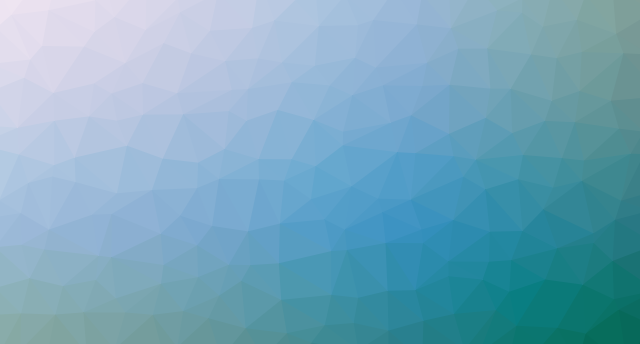
This background is drawn by a Shadertoy shader. Its source:

```glsl
// Low-poly gradient: a Delaunay mesh of flat triangles running from pale lilac to deep green.

const float ROWS = 10.35;               // mesh cells over the canvas height
const vec2  BLEED = vec2(1.9, 1.827);   // cells of gradient beyond each border
const float JITTER = 0.75;              // vertex scatter, as a share of a cell
const vec2  SEED = vec2(17.3, 5.9);
const float GAMMA = 2.2;

const int STOPS = 9;
const vec3 PALETTE[STOPS] = vec3[STOPS](
    vec3(1.000, 0.969, 0.984), vec3(0.925, 0.886, 0.941), vec3(0.816, 0.820, 0.902),
    vec3(0.651, 0.741, 0.859), vec3(0.404, 0.663, 0.812), vec3(0.212, 0.565, 0.753),
    vec3(0.008, 0.506, 0.541), vec3(0.004, 0.424, 0.349), vec3(0.004, 0.275, 0.212));

const mat3 RGB_TO_XYZ = mat3(0.4124, 0.2126, 0.0193,
                             0.3576, 0.7152, 0.1192,
                             0.1805, 0.0722, 0.9505);

// Vertices of the 5 x 5 cells around the current point
const int SPAN = 5;
const int COUNT = SPAN * SPAN;
vec2 sites[COUNT];

vec2 hash22(vec2 p) {
    vec3 q = fract(vec3(p.xyx) * vec3(0.1031, 0.1030, 0.0973));
    q += dot(q, q.yzx + 33.33);
    return fract((q.xx + q.yz) * q.zy);
}

float cross2(vec2 a, vec2 b) { return a.x * b.y - a.y * b.x; }

// Positive where p lies left of the edge a-b; equals the distance to its line
float edgeDistance(vec2 a, vec2 b, vec2 p) {
    return cross2(normalize(b - a), p - a);
}

void gatherSites(vec2 p) {
    vec2 corner = floor(p) - float(SPAN / 2);
    for (int i = 0; i < COUNT; i++) {
        vec2 cell = corner + vec2(i % SPAN, i / SPAN);
        sites[i] = cell + 0.5 + JITTER * (hash22(cell + SEED) - 0.5);
    }
}

// Closest site to p, leaving out p itself
vec2 nearestSite(vec2 p) {
    vec2 best = p;
    float bestDist = 1e6;
    for (int i = 0; i < COUNT; i++) {
        vec2 d = sites[i] - p;
        float dist = dot(d, d);
        if (dist > 1e-9 && dist < bestDist) { bestDist = dist; best = sites[i]; }
    }
    return best;
}

// Delaunay partner left of a-b: the site that sees the edge at the widest angle
vec2 thirdVertex(vec2 a, vec2 b) {
    vec2 best = a;
    float bestCot = 1e6;
    for (int i = 0; i < COUNT; i++) {
        vec2 u = a - sites[i], v = b - sites[i];
        float area = cross2(u, v);
        float cotangent = dot(u, v) / max(area, 1e-5);
        if (area > 1e-5 && cotangent < bestCot) { bestCot = cotangent; best = sites[i]; }
    }
    return best;
}

// Cube-root XYZ, in which blends look even
vec3 toPerceptual(vec3 rgb) {
    return pow(RGB_TO_XYZ * pow(rgb, vec3(GAMMA)), vec3(1.0 / 3.0));
}

vec3 toDisplay(vec3 c) {
    return pow(clamp(inverse(RGB_TO_XYZ) * (c * c * c), 0.0, 1.0), vec3(1.0 / GAMMA));
}

vec3 ramp(float t) {
    float s = clamp(t, 0.0, 1.0) * float(STOPS - 1);
    int i = min(int(s), STOPS - 2);
    return mix(toPerceptual(PALETTE[i]), toPerceptual(PALETTE[i + 1]), s - float(i));
}

// Equal blend of the horizontal and the vertical ramp at a triangle's centre
vec3 facetColor(vec2 a, vec2 b, vec2 c, vec2 gridSize) {
    vec2 t = (a + b + c) / 3.0 / gridSize;
    return toDisplay(0.5 * (ramp(t.x) + ramp(t.y)));
}

void mainImage(out vec4 fragColor, in vec2 fragCoord) {
    float pixel = ROWS / iResolution.y;
    vec2 gridSize = iResolution.xy * pixel + 2.0 * BLEED;
    vec2 p = vec2(fragCoord.x, iResolution.y - fragCoord.y) * pixel + BLEED;
    gatherSites(p);

    // Start at a sure mesh edge, then walk to the triangle that holds p
    vec2 a = nearestSite(p), b = nearestSite(a), c = a;
    if (edgeDistance(a, b, p) < 0.0) { vec2 swapped = a; a = b; b = swapped; }
    for (int i = 0; i < 8; i++) {
        c = thirdVertex(a, b);
        if (cross2(c - b, p - b) < 0.0) a = c;
        else if (cross2(a - c, p - c) < 0.0) b = c;
        else break;
    }
    vec3 color = facetColor(a, b, c, gridSize);

    // Smooth the closest edge with the facet beyond it
    float dAB = edgeDistance(a, b, p), dBC = edgeDistance(b, c, p), dCA = edgeDistance(c, a, p);
    float d = min(dAB, min(dBC, dCA));
    vec2 from = d == dAB ? a : (d == dBC ? b : c);
    vec2 to = d == dAB ? b : (d == dBC ? c : a);
    float blend = clamp(0.5 - d / pixel, 0.0, 0.5);
    if (blend > 0.0)
        color = mix(color, facetColor(to, from, thirdVertex(to, from), gridSize), blend);

    fragColor = vec4(color, 1.0);
}
```
